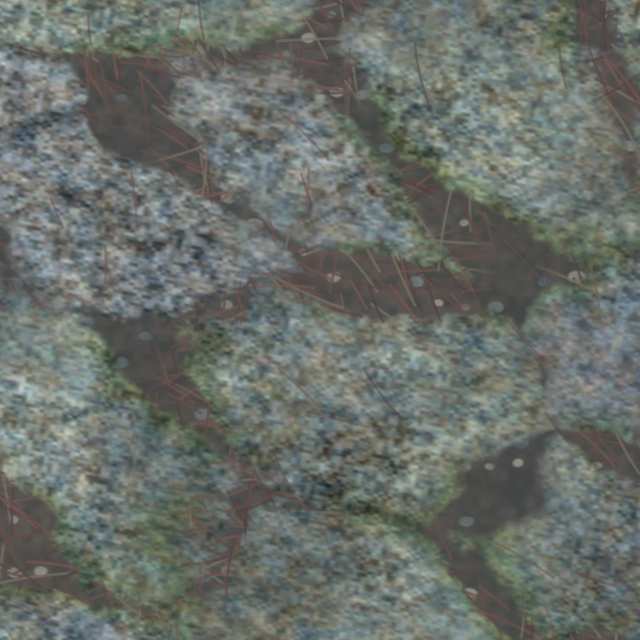
Reproduce this texture procedurally as a WebGL 2 fragment shader.

```glsl
#version 300 es
precision highp float;
// Weathered granite blocks with joints full of dark soil, rusty needles and pebbles.
uniform vec2 u_resolution;
out vec4 fragColor;

vec3 hash3(vec2 p) {
  vec3 q = fract(p.xyx * vec3(0.1031, 0.1030, 0.0973));
  q += dot(q, q.yxz + 33.33);
  return fract((q.xxy + q.yzz) * q.zyx);
}

// Three independent channels of smooth value noise
vec3 noise3(vec2 p) {
  vec2 i = floor(p), f = fract(p);
  f = f * f * (3.0 - 2.0 * f);
  return mix(mix(hash3(i), hash3(i + vec2(1, 0)), f.x),
             mix(hash3(i + vec2(0, 1)), hash3(i + vec2(1, 1)), f.x), f.y);
}

vec3 fbm3(vec2 p) {
  vec3 sum = vec3(0.0);
  float weight = 0.533;
  for (int i = 0; i < 4; i++) {
    sum += weight * noise3(p);
    p = mat2(1.6, 1.2, -1.2, 1.6) * p + 17.3;
    weight *= 0.5;
  }
  return sum;
}

mat2 rotate(float a) {
  return mat2(cos(a), sin(a), -sin(a), cos(a));
}

// Distance to the nearest joint (x) and the id of the block (yz)
vec3 blocks(vec2 p) {
  vec2 home = floor(p), nearest = vec2(0.0), id = home;
  float best = 9.0, edge = 9.0;
  for (int k = 0; k < 9; k++) {
    vec2 cell = home + vec2(k % 3, k / 3) - 1.0;
    vec2 r = cell + 0.1 + 0.8 * hash3(cell + 41.0).xy - p;
    if (dot(r, r) < best) { best = dot(r, r); nearest = r; id = cell; }
  }
  for (int k = 0; k < 25; k++) {
    vec2 cell = id + vec2(k % 5, k / 5) - 2.0;
    vec2 r = cell + 0.1 + 0.8 * hash3(cell + 41.0).xy - p;
    if (cell != id) edge = min(edge, dot(0.5 * (nearest + r), normalize(r - nearest)));
  }
  return vec3(edge, id);
}

// Mottled crystals: fine, slightly flattened grains over broad stains
vec3 granite(vec2 p, vec3 tone, vec3 stain) {
  vec2 g = rotate(0.2) * p * vec2(0.8, 1.2);
  vec3 coarse = noise3(g * 32.0 + 5.0) - 0.5;
  vec3 grain = noise3(g * 82.0) - 0.5;
  vec3 fine = noise3(g * 165.0 + 9.0) - 0.5;
  float contrast = mix(0.7, 1.15, smoothstep(0.35, 0.6, stain.y));
  float light = 0.475 + 0.05 * (tone.x - 0.5) + 0.3 * (stain.x - 0.5)
    + contrast * (0.15 * coarse.x + 0.22 * grain.x + 0.2 * fine.x);
  float green = smoothstep(0.3, 0.7, 0.5 * tone.y + 0.5 * stain.z);
  vec3 tint = mix(vec3(0.975, 1.015, 1.03), vec3(0.96, 1.035, 0.965), green);
  vec3 speckle = vec3(0.06, 0.0, -0.06) * (grain.y + coarse.y) + vec3(0.03, -0.02, 0.03) * fine.z;
  return light * tint + speckle;
}

void main() {
  vec2 p = gl_FragCoord.xy / u_resolution.y;
  vec3 stain = fbm3(p * 4.0 + 3.0);
  vec3 rough = fbm3(p * 14.0 + 8.0) - 0.5;

  // Blocks and the uneven joints between them
  vec2 q = (p + 0.09 * (stain.yz - 0.5) + 0.06 * rough.xy) * vec2(1.9, 2.7);
  q.y += 0.75 * p.x;
  vec3 block = blocks(q + 2.3);
  vec3 swell = noise3(p * 5.0 + 21.0);
  float gap = block.x - mix(-0.03, 0.14, swell.x * swell.x * 1.3) + 0.09 * rough.z;
  float joint = 1.0 - smoothstep(-0.025, 0.02, gap);
  float rim = 1.0 - smoothstep(0.0, 0.13, gap);

  vec3 color = granite(p, hash3(block.yz + 7.0), stain);
  color *= 1.0 - 0.15 * rim;

  // Thin moss along some rims
  float moss = rim * smoothstep(0.52, 0.72, swell.y + 0.5 * rough.x);
  color = mix(color, color * vec3(0.87, 0.96, 0.74), 0.7 * moss);

  // Soil
  vec3 crumbs = noise3(p * 70.0 + 30.0);
  vec3 soil = mix(vec3(0.23, 0.25, 0.25), vec3(0.37, 0.34, 0.33), 0.6 * crumbs.x + 0.4 * swell.z);
  color = mix(color, soil, 0.92 * joint);

  // Pebbles lying in the joints
  vec2 pebbleCell = floor(p * 24.0);
  vec3 pebble = hash3(pebbleCell + 61.0);
  vec2 offset = (fract(p * 24.0) - 0.35 - 0.3 * pebble.xy) * vec2(0.8, 1.1) + 0.3 * rough.xy;
  float stone = 1.0 - smoothstep(-0.06, 0.06, length(offset) - 0.12 - 0.14 * pebble.x);
  vec3 pebbleColor = mix(vec3(0.33, 0.39, 0.42), vec3(0.60, 0.59, 0.54), pebble.y);
  color = mix(color, pebbleColor + 0.1 * (crumbs.y - 0.5), 0.85 * stone * joint * step(0.7, pebble.z));

  // Fallen needles: dense in the joints, rare on the blocks
  float litter = (1.0 - smoothstep(-0.01, 0.045, gap)) * smoothstep(0.2, 0.5, swell.z);
  for (int layer = 0; layer < 7; layer++) {
    vec2 s = rotate(float(layer) * 0.9) * p * 13.0 + float(layer) * 19.7;
    for (int k = 0; k < 9; k++) {
      vec2 cell = floor(s) + vec2(k % 3, k / 3) - 1.0;
      vec3 h = hash3(cell + 90.0), look = hash3(cell + 150.0);
      float angle = -0.6 + 2.4 * (h.z - 0.5) + float(layer) * 0.9;
      vec2 d = rotate(-angle) * (s - cell - h.xy);
      d.y += 0.25 * (look.y - 0.5) * d.x * d.x;
      d.x = max(abs(d.x) - 0.3 - 0.5 * look.x, 0.0);
      float needle = 1.0 - smoothstep(0.012, 0.045, length(d));
      float stray = step(0.975, look.z) * 0.45;
      vec3 rust = mix(vec3(0.31, 0.25, 0.25), vec3(0.47, 0.35, 0.32), look.y);
      rust = mix(rust, vec3(0.46, 0.44, 0.39), step(0.88, look.x));
      color = mix(color, rust, needle * max(0.7 * litter, stray));
    }
  }

  fragColor = vec4(clamp(color, 0.0, 1.0), 1.0);
}
```
